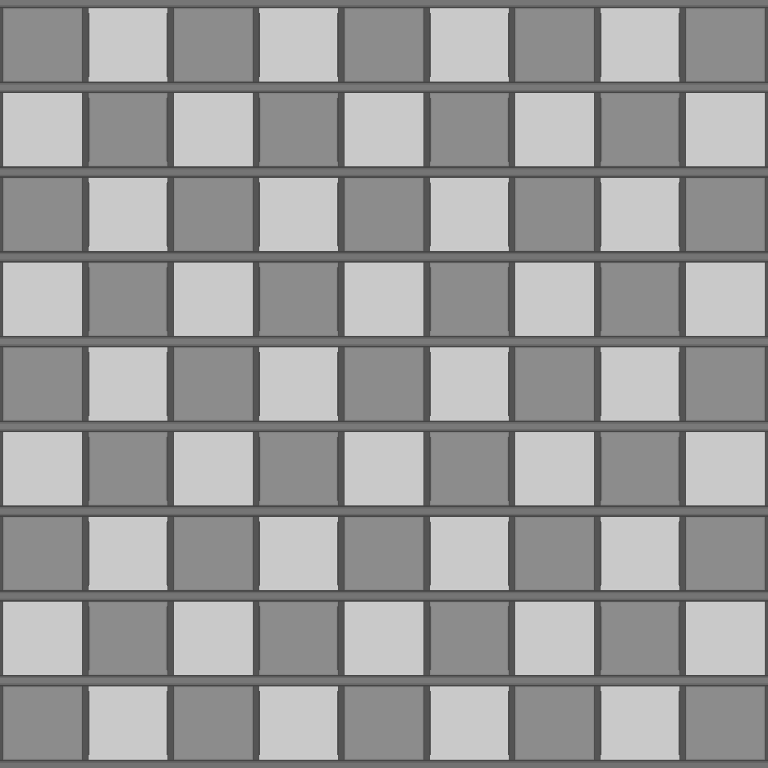
This pattern is drawn by a Shadertoy shader. Its source:

```glsl
// Grey checkerboard of bevelled tiles with narrow upright grooves and broad level rails.
#define GRID vec2(9.0, 9.06)          // tiles across and down the canvas
#define TILE_HALF vec2(0.462, 0.432)  // half tile size, in cells
#define RAIL_CORE 0.031               // half width of the pale rail centre
#define RAIL_EDGE 0.050               // half width of the whole rail
#define NOTCH 0.010                   // side inset on alternate columns
#define NOTCH_END 0.055               // length left uncut at each corner
#define DARK_TILE 0.55
#define LIGHT_TILE 0.79
#define GROOVE 0.32
#define SHADOW 0.27
#define RAIL_MID 0.46
#define RAIL_SIDE 0.40

float hash(float n) {
    return fract(sin(n * 12.99 + 4.1) * 437.58);
}

// 1 inside the limit, 0 outside, smoothed over one pixel
float inside(float d, float limit, float pixel) {
    return 1.0 - smoothstep(-0.5 * pixel, 0.5 * pixel, d - limit);
}

// Upright groove: shaded walls around a flat floor
float grooveShade(float seamDist, float pixel) {
    return mix(SHADOW + 0.02, GROOVE + 0.01, inside(seamDist, 0.027, pixel));
}

// Level rail: shadow line, sloped side and pale core
float railShade(float seamDist, float seamId, float pixel) {
    float tone = 0.03 * (hash(seamId) - 0.5);
    float side = mix(SHADOW, RAIL_SIDE + tone, inside(seamDist, RAIL_EDGE, pixel));
    return mix(side, RAIL_MID + tone, inside(seamDist, RAIL_CORE, pixel));
}

// Flat face with a faint rim: lit on pale tiles, shaded on dark ones
float tileShade(float isLight, float edgeDist) {
    float rim = 1.0 - smoothstep(0.0, 0.022, edgeDist);
    return mix(DARK_TILE - 0.035 * rim, LIGHT_TILE + 0.02 * rim, isLight);
}

void mainImage(out vec4 fragColor, in vec2 fragCoord) {
    // Cell layout, centred on the canvas
    vec2 grid = (fragCoord / iResolution.xy - 0.5) * GRID;
    vec2 pixel = GRID / iResolution.xy;
    vec2 cell = clamp(floor(grid + 0.5), -4.0, 4.0);
    vec2 local = abs(grid - cell);
    vec2 seamDist = max(0.5 - local, 0.0);

    // Grooves, with the rails running unbroken across them
    float groove = grooveShade(seamDist.x, pixel.x);
    float rail = railShade(seamDist.y, floor(grid.y), pixel.y);
    float shade = mix(groove, rail, inside(seamDist.y, 0.5 - TILE_HALF.y, pixel.y));

    // Alternate columns are cut back along their sides, short of the corners
    float oddColumn = mod(cell.x, 2.0);
    float cut = oddColumn * inside(local.y, TILE_HALF.y - NOTCH_END, pixel.y);
    vec2 halfSize = TILE_HALF - vec2(NOTCH * cut, 0.0);

    // Checkered tile faces
    float face = inside(local.x, halfSize.x, pixel.x) * inside(local.y, halfSize.y, pixel.y);
    vec2 edge = halfSize - local;
    float isLight = mod(cell.x + cell.y, 2.0);
    shade = mix(shade, tileShade(isLight, min(edge.x, edge.y)), face);

    fragColor = vec4(vec3(shade), 1.0);
}
```
